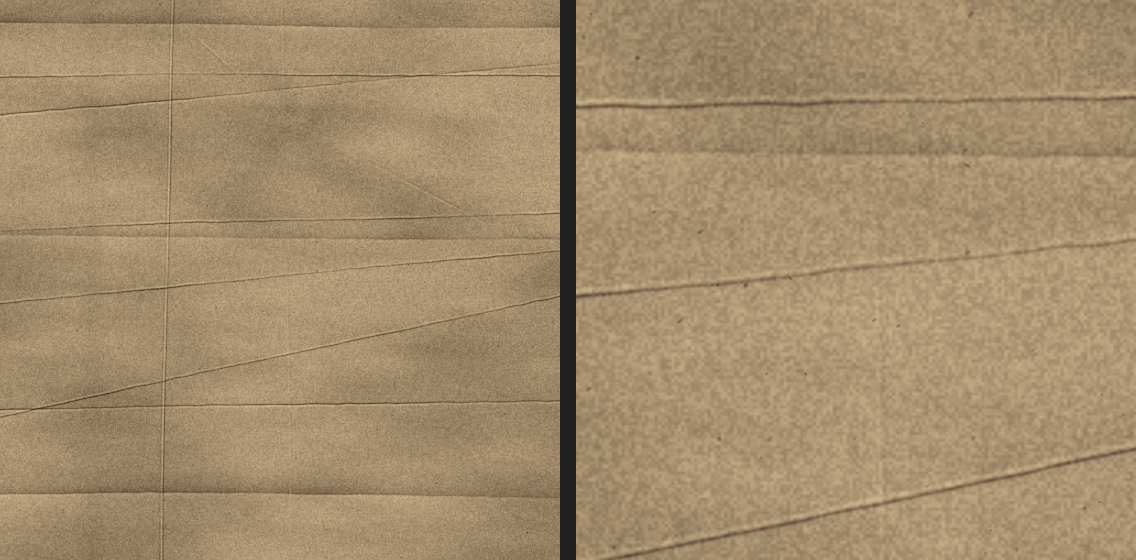
Left, the full canvas; right, a detail of the centre.
Give the GLSL for this texture, as a WebGL 2 fragment shader.

```glsl
#version 300 es
precision highp float;

#define PAPER vec3(0.638, 0.548, 0.422)
#define TONE_AXIS vec3(1.0, 0.95, 0.76)
#define CREASES 9
#define CREASE_WIDTH 0.0013
#define CREASE_DEPTH 0.24
#define FOLD_SHADE 0.16
#define MOTTLE 0.115
#define GRAIN 0.17
#define SPECK_GRID 75.0
#define SPECK_SHARE 0.06
#define KNOT vec2(0.53, 0.78)
#define RAYS 4

uniform vec2 u_resolution;
out vec4 fragColor;

float hash(vec2 p) {
    vec3 q = fract(vec3(p.xyx) * 0.1031);
    q += dot(q, q.yzx + 33.33);
    return fract((q.x + q.y) * q.z);
}

float noise(vec2 p) {
    vec2 cell = floor(p), f = fract(p);
    f = f * f * (3.0 - 2.0 * f);
    float low = mix(hash(cell), hash(cell + vec2(1, 0)), f.x);
    float high = mix(hash(cell + vec2(0, 1)), hash(cell + vec2(1, 1)), f.x);
    return mix(low, high, f.y);
}

float fbm(vec2 p) {
    float sum = 0.0, weight = 0.5;
    for (int i = 0; i < 4; i++) {
        sum += weight * noise(p);
        p = mat2(1.6, 0.3, -0.3, 2.0) * p + 17.3;
        weight *= 0.5;
    }
    return sum / 0.9375;
}

// Soft line whose width never drops below the pixel size
float ridge(float d, float width) {
    float w = max(width, 0.55 / u_resolution.y);
    return exp(-d * d / (w * w)) * width / w;
}

// Creases running across the sheet; every fourth is a broad soft fold
float crossCreases(vec2 p) {
    float tone = 0.0;
    for (int i = 0; i < CREASES; i++) {
        float k = float(i);
        float soft = i % 4 == 0 ? 1.0 : 0.0;
        float side = i % 2 == 0 ? 1.0 : -1.0;
        float start = 0.11 + 0.107 * k + 0.055 * sin(2.2 * k + 0.2) + 0.02 * soft * k / 4.0;
        float tilt = fract(k * 0.382 + 0.55);
        float slope = (0.32 * tilt * tilt - 0.015) * (1.0 - 0.7 * start);
        slope = mix(slope, -0.01, soft);
        float wobble = 0.007 * (noise(vec2(p.x * 3.0, k * 7.0)) - 0.5)
                     + 0.0016 * (noise(vec2(p.x * 45.0, k * 9.0)) - 0.5);
        float d = p.y - start - slope * p.x - wobble;
        float vary = mix(0.3, 1.2, noise(vec2(p.x * 7.0, k * 5.0 + 2.0)));

        // Shadow above the fold, lit paper below it
        float above = smoothstep(-0.0015, 0.0025, d);
        float depth = mix(0.007, 0.018, noise(vec2(p.x * 4.0, k + 6.0)));
        float shade = -above * exp(-max(d, 0.0) / depth)
                    + 0.3 * (1.0 - above) * exp(min(d, 0.0) / 0.022);
        tone += shade * vary * FOLD_SHADE * mix(0.15, 0.85, soft);

        // Thin dark valley with a bright lip beside it
        float valley = ridge(d - 0.001 * soft, CREASE_WIDTH) * mix(1.0, 0.3, soft);
        float lip = ridge(d + side * 0.0032, CREASE_WIDTH * 1.3) * mix(1.0, 0.3, soft);
        tone += vary * (0.4 * lip - valley) * CREASE_DEPTH;
    }
    return tone;
}

// One strong and one faint fold running up the sheet
float uprightFolds(vec2 p) {
    float wander = 0.004 * (noise(vec2(p.y * 7.0, 3.0)) - 0.5);
    float d = p.x - 0.287 - 0.02 * p.y - wander;
    float vary = mix(0.5, 1.2, noise(vec2(p.y * 12.0, 6.0)));
    float tone = vary * (0.09 * ridge(d, 0.0014) - 0.15 * ridge(d - 0.003, 0.0012)
               - 0.06 * ridge(d + 0.003, 0.0012));
    float faint = p.x - 0.52 + 0.016 * p.y + wander;
    float worn = noise(vec2(p.y * 9.0, 8.0));
    tone += worn * (0.04 * ridge(faint, 0.0014) - 0.03 * ridge(faint - 0.003, 0.0014));
    return tone - 0.03 * ridge(p.x - 0.165, 0.018) * noise(vec2(p.y * 5.0, 1.0));
}

// Faint creases and smudges that spread from a pinched spot
float pinch(vec2 p) {
    float tone = 0.0;
    vec2 q = p - KNOT;
    for (int i = 0; i < RAYS; i++) {
        float k = float(i), angle = -1.95 + 1.46 * k;
        vec2 along = vec2(cos(angle), sin(angle));
        float reach = dot(q, along);
        float d = dot(q, vec2(-along.y, along.x)) + 0.006 * (noise(vec2(reach * 14.0, k)) - 0.5);
        float span = smoothstep(0.0, 0.02, reach) * (1.0 - smoothstep(0.3, 0.56, reach));
        float worn = span * smoothstep(0.25, 0.85, noise(vec2(reach * 11.0, k * 4.0 + 5.0)));
        tone += worn * (0.055 * ridge(d, 0.0018) - 0.05 * ridge(d - 0.0035, 0.0016));
        float spread = 0.012 + 0.22 * abs(reach);
        tone -= 0.05 * span * exp(-reach * 7.0) * ridge(d + spread, spread);
    }
    return tone;
}

// Cloudy wear of limited depth, drawn out sideways
float mottling(vec2 p) {
    float cloud = fbm(p * vec2(4.0, 8.0) + 4.0);
    float streak = fbm(p * vec2(5.0, 24.0) + 31.0);
    return MOTTLE * (0.5 - smoothstep(0.26, 0.78, cloud)) + 0.08 * (0.5 - streak);
}

// Paper tooth, short fibres and scattered dark flecks
float paperGrain(vec2 p) {
    float tooth = 0.7 * noise(p * 509.0) + 0.3 * noise(p * 270.0 + 50.0) - 0.5;
    float fibre = noise(p * vec2(150.0, 470.0)) + noise(p * vec2(470.0, 150.0) + 9.0) - 1.0;
    vec2 cell = floor(p * SPECK_GRID);
    vec2 spot = 0.25 + 0.5 * vec2(hash(cell + 11.0), hash(cell + 47.0));
    vec2 offset = fract(p * SPECK_GRID) - spot;
    offset.x += offset.y * (hash(cell + 29.0) - 0.5) * 1.6;
    float size = mix(0.04, 0.12, hash(cell + 83.0));
    float fleck = 1.0 - smoothstep(size * 0.4, size * 1.5, length(offset));
    fleck *= step(hash(cell + 5.0), SPECK_SHARE) * mix(0.4, 1.0, hash(cell + 61.0));
    return GRAIN * tooth + 0.02 * fibre - 0.2 * fleck;
}

void main() {
    vec2 p = gl_FragCoord.xy / u_resolution;
    float tone = mottling(p) + crossCreases(p) + uprightFolds(p) + pinch(p) + paperGrain(p);
    fragColor = vec4(clamp(PAPER + TONE_AXIS * tone, 0.0, 1.0), 1.0);
}
```
